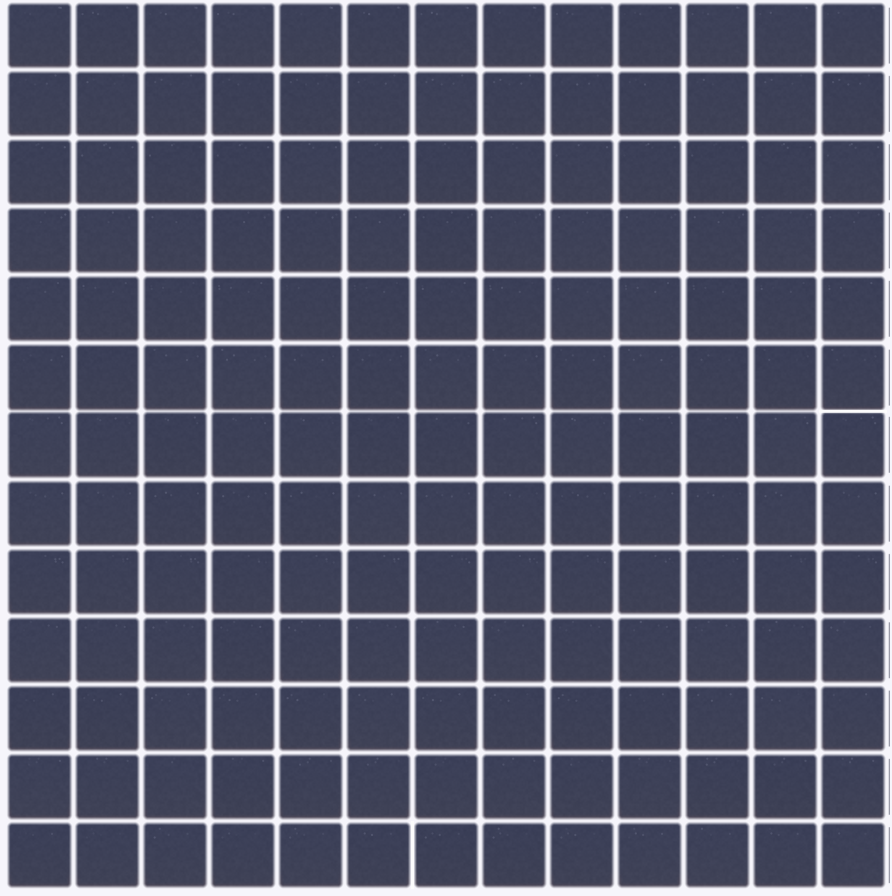
A Shadertoy shader for this pattern:

```glsl
// Lengths are fractions of the canvas height.
const vec2  TILE_COUNT  = vec2(13.0);
const vec2  PITCH       = vec2(0.07565, 0.07622);
const vec2  ORIGIN      = vec2(0.0064, 0.0075);
const vec2  TILE_HALF   = vec2(0.0351, 0.0358);
const float CORNER      = 0.0046;
const float EDGE_INNER  = 0.0030;   // soft edge reach into the tile
const float EDGE_OUTER  = 0.0022;   // soft edge reach into the grout
const float TIGHT_ROW   = 7.0;      // joint below this row is narrower
const float TIGHT_SHIFT = 0.0006;
const float SPLIT_COL   = 6.0;      // crisp joint in the bottom row
const float CRISP_HALF  = 0.0016;
const float SLIVER_X    = 0.9925;
const float SLIVER_HALF = 0.0007;
const float GRAIN_SCALE = 22.0;
const float GRAIN_DEPTH = 0.026;
const int   SPECK_COUNT = 5;
const float SPECK_SIZE  = 0.017;    // fraction of a tile

const vec3 GLAZE_TOP    = vec3(0.228, 0.246, 0.346);
const vec3 GLAZE_BOTTOM = vec3(0.248, 0.258, 0.336);
const vec3 GROUT        = vec3(0.965, 0.962, 0.985);
const vec3 CRISP_WHITE  = vec3(0.99);
const vec3 SLIVER_GRAY  = vec3(0.60, 0.60, 0.65);
const vec3 WARM_RIM     = vec3(0.055, 0.022, 0.005);

float hash(vec2 p) {
    vec3 q = fract(p.xyx * 0.1031);
    q += dot(q, q.yzx + 33.33);
    return fract((q.x + q.y) * q.z);
}

float valueNoise(vec2 p) {
    vec2 i = floor(p), f = fract(p);
    f = f * f * (3.0 - 2.0 * f);
    vec2 e = vec2(1.0, 0.0);
    return mix(mix(hash(i), hash(i + e), f.x),
               mix(hash(i + e.yx), hash(i + e.xx), f.x), f.y);
}

float roundedBox(vec2 p, vec2 halfSize, float radius) {
    vec2 q = abs(p) - halfSize + radius;
    return length(max(q, 0.0)) + min(max(q.x, q.y), 0.0) - radius;
}

float band(float dist, float halfWidth, float px) {
    return 1.0 - smoothstep(halfWidth - 0.5 * px, halfWidth + 0.5 * px, abs(dist));
}

// Glaze: vertical tint, fine grain and pale pits near the top
vec3 glaze(vec2 uv, vec2 id) {
    vec3 color = mix(GLAZE_BOTTOM, GLAZE_TOP, uv.y);
    float grain = 0.6 * valueNoise(uv * GRAIN_SCALE + 7.0)
                + 0.4 * valueNoise(uv * GRAIN_SCALE * 1.9 + id * 31.0);
    color += (grain - 0.5) * GRAIN_DEPTH;
    color += (hash(id + 3.0) - 0.5) * 0.008;
    for (int i = 0; i < SPECK_COUNT; i++) {
        vec2 seed = vec2(float(i) * 5.0 + 1.0, id.y + 11.0);
        vec2 center = vec2(mix(0.12, 0.88, hash(seed)),
                           mix(0.74, 0.92, hash(seed + 19.0)));
        float speck = 1.0 - smoothstep(0.3, 1.5, length(uv - center) / SPECK_SIZE);
        color += speck * 0.09 * hash(seed + id.x * 2.0);
    }
    return color;
}

void mainImage(out vec4 fragColor, in vec2 fragCoord) {
    float px = 1.0 / iResolution.y;
    vec2 p = fragCoord * px;
    vec2 cell = (p - ORIGIN) / PITCH;
    vec2 id = floor(cell), uv = fract(cell);
    vec2 local = (uv - 0.5) * PITCH;

    // Tiles beside the tight joint reach toward it
    float lean = id.y == TIGHT_ROW ? -1.0 : (id.y == TIGHT_ROW - 1.0 ? 1.0 : 0.0);
    local.y -= lean * TIGHT_SHIFT;
    vec2 halfSize = TILE_HALF + vec2(0.0, abs(lean) * TIGHT_SHIFT);
    float dist = roundedBox(local, halfSize, CORNER);

    // Soft tile edge, warmer along the lower rim
    bool inside = all(greaterThanEqual(id, vec2(0.0))) && all(lessThan(id, TILE_COUNT));
    float grout = smoothstep(-max(EDGE_INNER, px), max(EDGE_OUTER, 0.5 * px), dist);
    float rim = smoothstep(-0.006, -0.001, dist) * (1.0 - smoothstep(0.0, 0.3, uv.y));
    vec3 tile = glaze(uv, id) + WARM_RIM * rim;
    vec3 color = inside ? mix(tile, GROUT, grout) : GROUT;

    // Two crisp joints
    vec2 joint = p - ORIGIN - vec2(SPLIT_COL, TIGHT_ROW) * PITCH;
    float crisp = id.x == TILE_COUNT.x - 1.0 ? band(joint.y, CRISP_HALF, px) : 0.0;
    crisp = max(crisp, id.y == 0.0 ? band(joint.x, CRISP_HALF, px) : 0.0);
    color = mix(color, CRISP_WHITE, crisp);

    // Cut edge of the next column
    float sliver = band(p.x - SLIVER_X, SLIVER_HALF, px);
    sliver *= 1.0 - smoothstep(-0.001, 0.001, abs(local.y) - TILE_HALF.y + CORNER);
    sliver *= step(0.0, id.y) * step(id.y, TILE_COUNT.y - 1.0);
    color = mix(color, SLIVER_GRAY, sliver);

    fragColor = vec4(color, 1.0);
}
```
